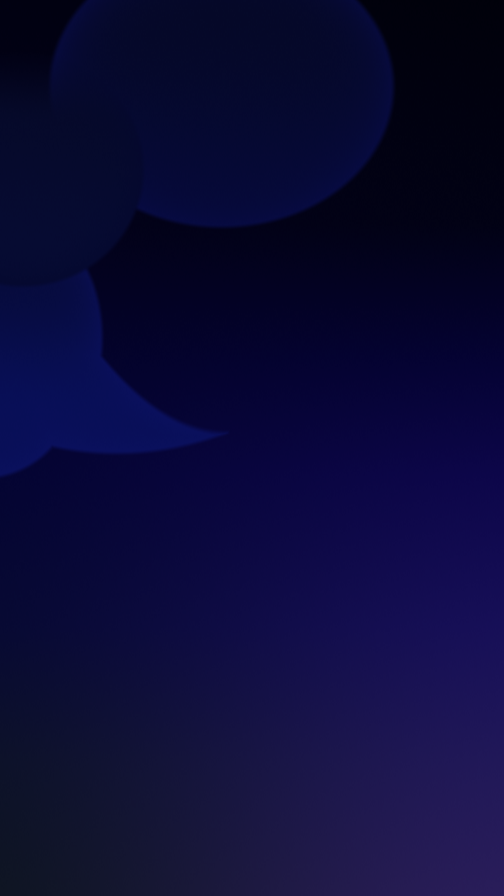
A WebGL 2 fragment shader for this background:

```glsl
#version 300 es
precision highp float;
// Deep blue night gradient with soft rounded clouds and a tapering wisp at the upper left.

uniform vec2 u_resolution;
out vec4 outColor;

// Sky: colours down the left and right borders, at heights measured from the top
const int STOPS = 7;
const float STOP_Y[STOPS] = float[](0.0, 0.25, 0.40, 0.53, 0.70, 0.85, 1.0);
const vec3 SKY_LEFT[STOPS] = vec3[](
    vec3(0.004, 0.004, 0.07), vec3(0.010, 0.006, 0.10), vec3(0.012, 0.010, 0.16),
    vec3(0.014, 0.016, 0.19), vec3(0.025, 0.035, 0.19), vec3(0.045, 0.068, 0.15),
    vec3(0.050, 0.080, 0.12));
const vec3 SKY_RIGHT[STOPS] = vec3[](
    vec3(0.002, 0.004, 0.04), vec3(0.006, 0.006, 0.08), vec3(0.018, 0.010, 0.20),
    vec3(0.050, 0.024, 0.29), vec3(0.090, 0.060, 0.345), vec3(0.130, 0.095, 0.35),
    vec3(0.165, 0.115, 0.355));

// Cloud colours
const vec3 CLOUD_TOP = vec3(0.020, 0.032, 0.155);
const vec3 CLOUD_LOW = vec3(0.022, 0.036, 0.215);
const vec3 CLOUD_RIM = vec3(0.030, 0.045, 0.285);
const vec3 NEAR_TOP = vec3(0.022, 0.036, 0.160);
const vec3 NEAR_LOW = vec3(0.024, 0.044, 0.200);
const vec3 NEAR_RIM = vec3(0.018, 0.030, 0.180);
const vec3 STEM_TOP = vec3(0.024, 0.042, 0.230);
const vec3 STEM_LOW = vec3(0.032, 0.058, 0.340);
const vec3 STEM_RIM = vec3(0.050, 0.070, 0.400);

// Shapes: centre and radii in canvas widths, y running down from the top
const vec4 FAR_CLOUD = vec4(0.440, 0.172, 0.341, 0.279);
const vec4 NEAR_CLOUD = vec4(0.046, 0.336, 0.239, 0.232);
const vec4 STEM = vec4(0.046, 0.671, 0.157, 0.231);
const vec4 STEM_BASE = vec4(-0.035, 0.764, 0.185, 0.185);
const vec2 WISP_ROOT = vec2(0.201, 0.706);
const vec2 WISP_TIP = vec2(0.451, 0.859);
const float EDGE = 0.006;
const float RIM_WIDTH = 0.035;
const float DITHER = 0.003;

float hash(vec2 p) {
    return fract(sin(dot(p, vec2(12.99, 78.23))) * 43758.5);
}

// Approximate signed distance to an ellipse
float ellipse(vec2 p, vec4 e) {
    return (length((p - e.xy) / e.zw) - 1.0) * min(e.z, e.w);
}

// Area between a concave upper curve and a shallow lower parabola
float wisp(vec2 p) {
    float t = 1.0 - (p.x - WISP_ROOT.x) / (WISP_TIP.x - WISP_ROOT.x);
    float upper = mix(WISP_TIP.y, WISP_ROOT.y, t * t);
    float s = (p.x - 0.231) / 0.220;
    float lower = 0.900 - 0.041 * s * s;
    float d = max((upper - p.y) * 0.75, p.y - lower);
    return max(d, p.x - WISP_TIP.x);
}

vec3 sky(vec2 uv) {
    vec3 left = SKY_LEFT[0];
    vec3 right = SKY_RIGHT[0];
    for (int i = 1; i < STOPS; i++) {
        float t = clamp((uv.y - STOP_Y[i - 1]) / (STOP_Y[i] - STOP_Y[i - 1]), 0.0, 1.0);
        left = mix(left, SKY_LEFT[i], t);
        right = mix(right, SKY_RIGHT[i], t);
    }
    return mix(left, right, smoothstep(-0.2, 1.1, uv.x));
}

// Lay a soft-edged body with a glowing rim over the colour below
vec3 layer(vec3 below, float d, vec3 body, vec3 rim, float rimAmount) {
    vec3 fill = mix(body, rim, rimAmount * exp(min(d, 0.0) / RIM_WIDTH));
    return mix(below, fill, 1.0 - smoothstep(-EDGE, EDGE, d));
}

void main() {
    vec2 uv = gl_FragCoord.xy / u_resolution;
    uv.y = 1.0 - uv.y;
    vec2 p = vec2(uv.x, uv.y * u_resolution.y / u_resolution.x);
    vec3 color = sky(uv);

    // Stem and wisp below the clouds
    float stem = min(ellipse(p, STEM), ellipse(p, STEM_BASE));
    float stemShape = min(stem, wisp(p));
    vec3 stemBody = mix(STEM_TOP, STEM_LOW, smoothstep(0.52, 0.82, p.y));
    color = layer(color, stemShape, stemBody, STEM_RIM, 0.45);

    // Large cloud behind, brighter toward its lower right rim
    vec3 farBody = mix(CLOUD_TOP, CLOUD_LOW, smoothstep(0.0, 0.45, p.y));
    color = layer(color, ellipse(p, FAR_CLOUD), farBody, CLOUD_RIM, 0.65);

    // Rounded cloud in front, fading into the one behind at its top
    vec3 nearBody = mix(NEAR_TOP, NEAR_LOW, smoothstep(0.15, 0.55, p.y));
    vec3 front = layer(color, ellipse(p, NEAR_CLOUD), nearBody, NEAR_RIM, 0.8);
    color = mix(color, front, smoothstep(0.08, 0.25, p.y));

    color += (hash(floor(uv * 512.0)) - 0.5) * DITHER;
    outColor = vec4(color, 1.0);
}
```
